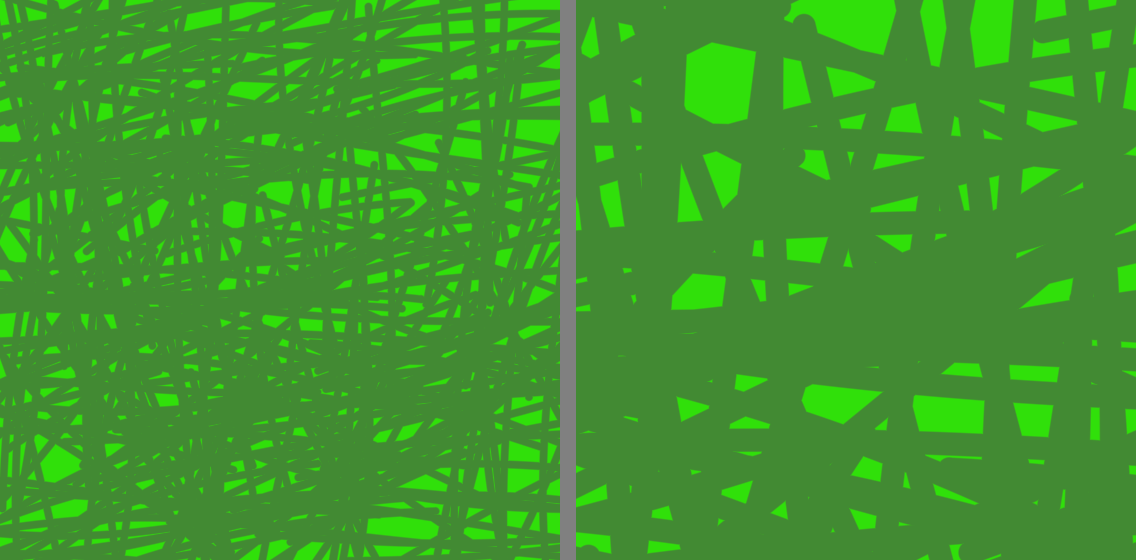
Left, the full canvas; right, a detail of the centre.
This pattern is drawn by a WebGL 2 fragment shader. Its source:

```glsl
#version 300 es
precision highp float;
// Draws a dense tangle of long, gently bent round-ended strokes over a bright green ground.

uniform vec2 u_resolution;
out vec4 fragColor;

const vec3 GROUND_COLOR = vec3(0.19, 0.88, 0.04);
const vec3 STROKE_COLOR = vec3(0.26, 0.54, 0.20);
const int STROKE_COUNT = 228;
const float HALF_WIDTH = 0.0069;
const float HALF_PI = 1.5708;

// Four random values in 0..1 from one seed
vec4 hash4(float seed) {
    vec4 p = fract(seed * vec4(0.1031, 0.1030, 0.0973, 0.1099));
    p += dot(p, p.wzxy + 33.33);
    return fract((p.xxyz + p.yzzw) * p.zywx);
}

// Most strokes lie flat with a slight rise, some stand steep, a few go anywhere
float strokeAngle(float kind, float spread) {
    if (kind < 0.60) return 0.13 + 0.60 * spread;
    if (kind < 0.86) return HALF_PI - 0.10 + 0.65 * spread;
    return HALF_PI * (0.5 + 2.0 * spread);
}

vec2 rotate(vec2 p, float angle) {
    float c = cos(angle);
    float s = sin(angle);
    return vec2(c * p.x + s * p.y, c * p.y - s * p.x);
}

// Distance to the curve y = bend x^2 + twist x^3, cut off at +-halfLength
float curveDistance(vec2 p, float halfLength, float bend, float twist) {
    float x = clamp(p.x, -halfLength, halfLength);
    float height = x * x * (bend + twist * x);
    float slope = x * (2.0 * bend + 3.0 * twist * x);
    vec2 offset = vec2(p.x - x, (p.y - height) * inversesqrt(1.0 + slope * slope));
    return length(offset);
}

// Distance to one randomly placed stroke
float strokeDistance(vec2 p, float seed) {
    vec4 place = hash4(seed + 11.7);
    vec4 form = hash4(seed + 523.3);
    float spread = place.w + form.x - 1.0;
    float angle = strokeAngle(place.z, spread);
    float halfLength = mix(0.22, 0.56, form.y);
    float bend = 0.7 * (form.z - 0.5);
    float twist = 0.5 * (form.w - 0.5);
    return curveDistance(rotate(p - place.xy, angle), halfLength, bend, twist) - HALF_WIDTH;
}

// Distance to the nearest stroke of the tangle
float tangleDistance(vec2 p) {
    float nearest = 1.0;
    for (int i = 0; i < STROKE_COUNT; i++) {
        nearest = min(nearest, strokeDistance(p, float(i) * 1.37));
    }
    return nearest;
}

void main() {
    vec2 uv = gl_FragCoord.xy / u_resolution;
    float edge = 1.0 / min(u_resolution.x, u_resolution.y);
    float coverage = 1.0 - smoothstep(-edge, edge, tangleDistance(uv));
    fragColor = vec4(mix(GROUND_COLOR, STROKE_COLOR, coverage), 1.0);
}
```
